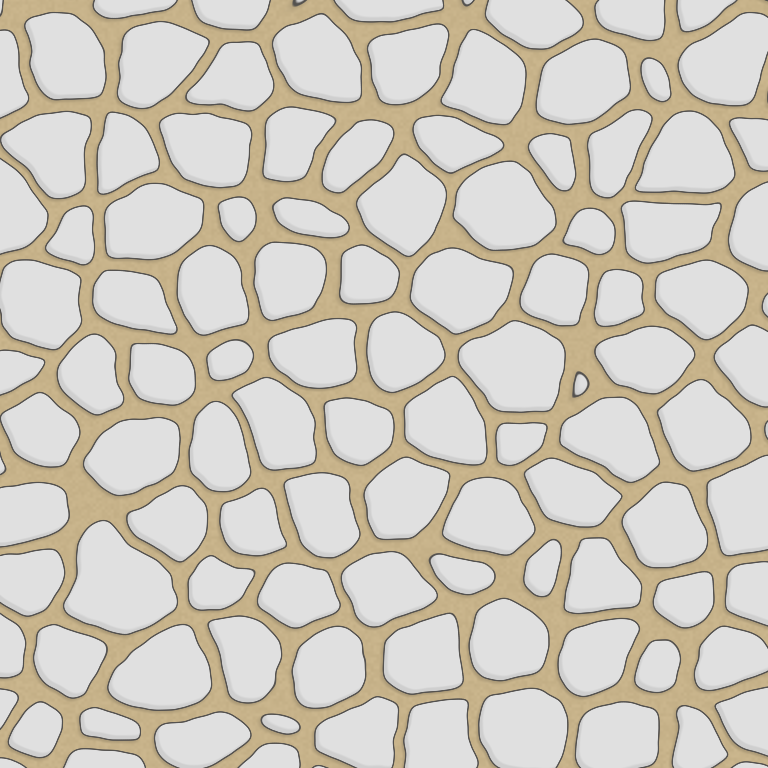
A WebGL 2 fragment shader for this texture:

```glsl
#version 300 es
precision highp float;

uniform vec2 u_resolution;
out vec4 fragColor;

#define GRID vec2(9.3, 10.5)
#define JITTER 0.64
#define SIZE_SPREAD 0.62
#define HALF_GAP 0.075
#define ROUNDING 0.075
#define WOBBLE 0.17
#define OUTLINE 0.019
#define BEVEL vec2(0.042, 0.058)
#define STONE_COLOR vec3(0.88)
#define BEVEL_COLOR vec3(0.81)
#define MORTAR_COLOR vec3(0.78, 0.70, 0.54)
#define LINE_COLOR vec3(0.33, 0.32, 0.31)

float hash(vec2 p) {
    return fract(sin(dot(p, vec2(127.1, 311.7))) * 43758.5453);
}

vec2 hash2(vec2 p) {
    return vec2(hash(p), hash(p + 57.3));
}

float noise(vec2 p) {
    vec2 i = floor(p), f = fract(p);
    f = f * f * (3.0 - 2.0 * f);
    return mix(mix(hash(i), hash(i + vec2(1, 0)), f.x),
               mix(hash(i + vec2(0, 1)), hash(i + vec2(1, 1)), f.x), f.y);
}

vec2 centeredNoise2(vec2 p) {
    return vec2(noise(p), noise(p + 31.7)) - 0.5;
}

// Stone centre in xy, size weight in z; strongly negative weights give pebbles
vec3 site(vec2 cell) {
    vec2 center = cell + 0.5 + JITTER * (hash2(cell) - 0.5);
    center.x += 0.5 * mod(cell.y, 2.0);
    return vec3(center, -SIZE_SPREAD * pow(hash(cell + 19.4), 4.0));
}

float power(vec2 p, vec3 s) {
    vec2 r = p - s.xy;
    return dot(r, r) - s.z;
}

// Signed distance to the stone outline in cells, positive inside
float stoneField(vec2 p) {
    p += WOBBLE * centeredNoise2(p * 1.9) + 0.25 * WOBBLE * centeredNoise2(p * 5.3);
    vec2 base = floor(p);

    // Owner of this point in the weighted cell diagram
    vec3 owner = vec3(0.0);
    vec2 ownerCell = base;
    float nearest = 1e3;
    for (int y = -2; y <= 2; y++)
    for (int x = -2; x <= 2; x++) {
        vec2 cell = base + vec2(x, y);
        vec3 s = site(cell);
        float d = power(p, s);
        if (d < nearest) {
            nearest = d;
            owner = s;
            ownerCell = cell;
        }
    }

    // Smooth minimum over the dividing lines rounds the corners
    float radius = ROUNDING * mix(0.55, 1.25, hash(ownerCell + 7.9));
    float sum = 1e-9;
    for (int y = -2; y <= 2; y++)
    for (int x = -2; x <= 2; x++) {
        vec3 s = site(base + vec2(x, y));
        float apart = distance(s.xy, owner.xy);
        if (apart > 0.001) {
            float d = (power(p, s) - nearest) / (2.0 * apart);
            sum += exp(-d / radius);
        }
    }
    return -radius * log(sum) - HALF_GAP * mix(0.85, 1.15, hash(ownerCell + 3.1));
}

void main() {
    vec2 uv = gl_FragCoord.xy / u_resolution;
    vec2 p = uv * GRID;
    float pixel = GRID.y / u_resolution.y;

    // Even out the slope so the outline keeps its width
    float field = stoneField(p);
    float slope = length(vec2(dFdx(field), dFdy(field))) / pixel;
    float d = field / clamp(slope, 0.65, 1.3);

    // Mortar with fine grain and a soft shadow at the lower left of stones
    float grain = noise(uv * 260.0) - 0.5;
    vec3 color = MORTAR_COLOR + 0.035 * grain;
    float shadow = smoothstep(-0.035, 0.02, stoneField(p + 0.5 * BEVEL));
    color = mix(color, MORTAR_COLOR * 0.82, 0.7 * shadow);

    // Flat stone top, bevelled along the lower left
    float top = smoothstep(-0.012, 0.012 + pixel, stoneField(p - BEVEL));
    vec3 stone = mix(BEVEL_COLOR, STONE_COLOR, top);
    color = mix(color, stone, smoothstep(-0.5 * pixel, 0.5 * pixel, d));

    // Thin dark outline
    float line = 1.0 - smoothstep(-0.5 * pixel, 0.5 * pixel, abs(d) - 0.5 * OUTLINE);
    color = mix(color, LINE_COLOR, line);

    fragColor = vec4(color, 1.0);
}
```
